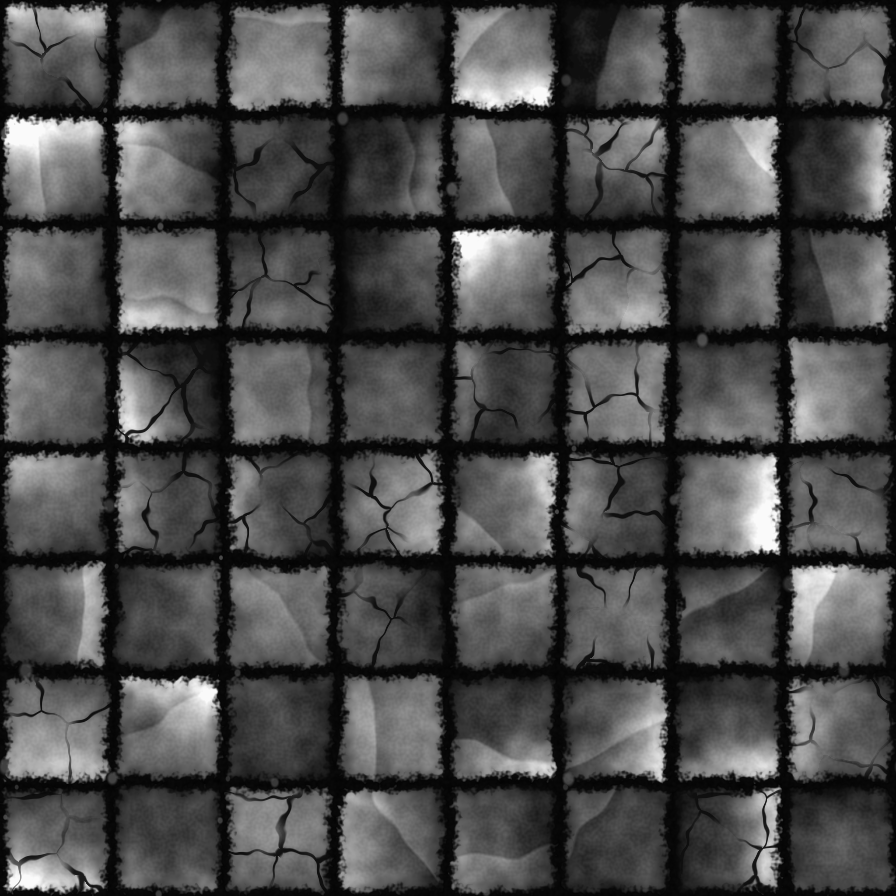
Reproduce this texture map procedurally as a WebGL 2 fragment shader.

```glsl
#version 300 es
precision highp float;
// Worn grey stone tiles, 8 by 8, in rough black grout. Each tile draws its own
// tone, light direction, bright lip, facet or cracks from a hash of its index.
// All noise wraps at the canvas border, so the map tiles without a seam.
uniform vec2 u_resolution;
out vec4 outColor;

const float TILES = 8.0;           // repeats across and down
const float TILE_HALF = 0.442;     // the lengths below are in tile units
const float CORNER_RADIUS = 0.045;
const float EDGE_SOFTNESS = 0.032;
const float EDGE_WANDER = 0.055;
const float EDGE_ROUGHNESS = 0.055;
const float CRACKED_SHARE = 0.30;
const float CRACK_SCALE = 1.75;
const float CRACK_WIDTH = 0.011;
const float FACET_SHARE = 0.45;
const float SPECK_SHARE = 0.32;
const float TONE_MIN = 0.23;
const float TONE_MAX = 0.53;
const float GROUT_TONE = 0.025;
const float SPECK_TONE = 0.36;
const float TAU = 6.28319;

// Three random values in 0..1 from a cell and a seed
vec3 hash3(vec2 cell, float seed) {
  uvec3 v = uvec3(ivec3(vec3(cell, seed))) * 1664525u + 1013904223u;
  v.x += v.y * v.z; v.y += v.z * v.x; v.z += v.x * v.y;
  v ^= v >> 16u;
  v.x += v.y * v.z; v.y += v.z * v.x; v.z += v.x * v.y;
  return vec3(v >> 8u) / 16777216.0;
}

vec2 direction(float angle) { return vec2(cos(angle), sin(angle)); }

float cornerSlope(vec2 cell, vec2 offset, float period, float seed) {
  return dot(direction(TAU * hash3(mod(cell, period), seed).x), offset);
}

// Gradient noise over the canvas, wrapping after 'period' cells
float noise(vec2 uv, float period, float seed) {
  vec2 p = uv * period, i = floor(p), f = p - i;
  vec2 w = f * f * f * (f * (f * 6.0 - 15.0) + 10.0);
  vec2 e = vec2(1.0, 0.0);
  float low = mix(cornerSlope(i, f, period, seed), cornerSlope(i + e, f - e, period, seed), w.x);
  float high = mix(cornerSlope(i + e.yx, f - e.yx, period, seed),
                   cornerSlope(i + 1.0, f - 1.0, period, seed), w.x);
  return mix(low, high, w.y);
}

// x: distance to the nearest border between cracked pieces, y: tone of the piece
vec2 crackPieces(vec2 p, float seed) {
  vec2 cell = floor(p), nearest = vec2(9.0), second = vec2(9.0);
  float tone = 0.0;
  for (int k = 0; k < 25; k++) {
    vec2 c = cell + vec2(k % 5 - 2, k / 5 - 2);
    vec3 h = hash3(c + 50.0, seed);
    vec2 d = c + 0.1 + 0.8 * h.xy - p;
    if (dot(d, d) < dot(nearest, nearest)) { second = nearest; nearest = d; tone = h.z; }
    else if (dot(d, d) < dot(second, second)) second = d;
  }
  return vec2(dot(0.5 * (nearest + second), normalize(second - nearest)), tone);
}

// Soft pale dust lying along the left and lower grout line of each tile
float dust(vec2 grid) {
  float amount = 0.0;
  for (int k = 0; k < 18; k++) {
    vec2 tile = floor(grid) + vec2(k % 3 - 1, (k / 3) % 3 - 1);
    float line = float(k / 9);
    vec3 h = hash3(mod(tile, TILES), 70.0 + line);
    vec3 g = hash3(mod(tile, TILES), 80.0 + line);
    vec2 place = vec2(h.x, 0.12 * (h.y - 0.5));
    vec2 d = grid - tile - (line > 0.5 ? place : place.yx);
    float radius = mix(0.025, 0.085, g.x * g.x);
    float spot = 1.0 - smoothstep(0.45 * radius, radius, length(d * vec2(1.1, 0.9)));
    amount = max(amount, spot * step(h.z, SPECK_SHARE) * mix(0.5, 1.0, g.y));
  }
  return amount;
}

void main() {
  vec2 uv = gl_FragCoord.xy / u_resolution;
  vec2 grid = uv * TILES, tile = floor(grid), p = grid - tile - 0.5;
  float pixel = TILES / min(u_resolution.x, u_resolution.y);
  vec3 look = hash3(tile, 1.0), light = hash3(tile, 2.0), cut = hash3(tile, 3.0);
  vec2 wander = vec2(noise(uv, 20.0, 4.0), noise(uv, 20.0, 5.0));
  float mottle = noise(uv, 24.0, 6.0) + 0.5 * noise(uv, 56.0, 7.0);
  float grain = noise(uv, 256.0, 8.0);
  float rough = noise(uv, 112.0, 9.0) + 0.8 * grain;

  // Base tone, slope of light and bright lip
  vec2 lightDir = direction(TAU * 0.25 * floor(light.x * 4.0) + 0.9 * (light.y - 0.5));
  float along = dot(p, lightDir) + 0.08 * mottle;
  float tone = mix(TONE_MIN, TONE_MAX, look.x) + mix(0.05, 0.42, look.y) * along;
  tone += 0.65 * light.z * light.z * pow(smoothstep(-0.15, 0.5, along), 2.0);
  tone += 0.13 * mottle + 0.05 * grain;

  if (look.z < CRACKED_SHARE) {
    // Cracks that swell, thin out and fade
    vec2 bent = p + 0.16 * wander + 0.05 * vec2(noise(uv, 64.0, 10.0), noise(uv, 64.0, 11.0));
    vec2 piece = crackPieces(bent * CRACK_SCALE + 3.0 * cut.xy, 20.0 + tile.x + TILES * tile.y);
    float width = CRACK_WIDTH * (1.0 + 1.6 * noise(uv, 40.0, 12.0));
    float gap = piece.x / CRACK_SCALE;
    float crack = 1.0 - smoothstep(width - 0.5 * pixel, width + 0.5 * pixel + 0.008, gap);
    float strength = smoothstep(-0.35, 0.15, noise(uv, 18.0, 13.0));
    tone += 0.05 * (piece.y - 0.5);
    tone *= 1.0 - 0.85 * crack * strength;
    tone *= 1.0 - 0.15 * strength * exp(-gap * 30.0);
  } else if (cut.x < FACET_SHARE) {
    // One chipped facet, crisp on its ridge and fading outward
    float ridge = dot(p, direction(TAU * cut.y)) - mix(0.02, 0.3, cut.z) + 0.12 * wander.x;
    float facet = smoothstep(-0.012, 0.018 + pixel, ridge) * exp(-3.0 * max(ridge, 0.0));
    tone += facet * (light.y > 0.4 ? 0.19 : -0.15);
  }

  // Rough rounded outline, with shade gathering toward the grout
  vec2 q = abs(p + EDGE_WANDER * wander) - TILE_HALF + CORNER_RADIUS;
  float edge = length(max(q, 0.0)) + min(max(q.x, q.y), 0.0) - CORNER_RADIUS;
  edge += EDGE_ROUGHNESS * rough + 0.035 * noise(uv, 32.0, 14.0);
  float cover = 1.0 - smoothstep(-EDGE_SOFTNESS - pixel, EDGE_SOFTNESS, edge);
  tone *= mix(0.78, 1.0, smoothstep(0.0, 0.13, -edge));
  float shade = mix(GROUT_TONE + 0.02 * rough, clamp(tone, 0.06, 0.98), cover);
  shade = mix(shade, max(shade, SPECK_TONE), 0.8 * dust(grid));
  outColor = vec4(vec3(clamp(shade, 0.0, 1.0)), 1.0);
}
```
